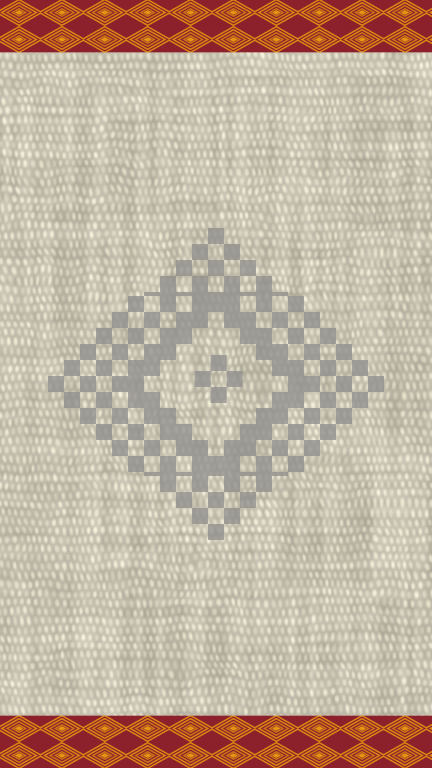
A WebGL 1 fragment shader for this pattern:

```glsl
precision highp float;
uniform vec2 u_resolution;

// Lengths are in motif cells: the canvas is 27 cells wide.
const float CELLS_ACROSS = 27.0;
const float BAND_HEIGHT = 3.27;
const float DIAMOND_PERIOD = 2.68;
const float DIAMOND_PHASE = 1.19;
const float DIAMOND_HALF_HEIGHT = 0.76;
const float ROW_CENTER = 0.78;
const float ROW_SPACING = 1.69;
const float CORE_HALF = 5.5;
const float STRIP_END = 5.75;
const float TIP = 9.75;
const vec2 CROSS_OFFSET = vec2(0.16, 0.32);
const vec2 THREAD_PITCH = vec2(0.42, 0.56);
const float MOTIF_OPACITY = 0.78;
const int SAMPLES = 3;

const vec3 RED = vec3(0.55, 0.13, 0.17);
const vec3 ORANGE = vec3(0.74, 0.38, 0.10);
const vec3 YELLOW = vec3(0.89, 0.58, 0.07);
const vec3 LINEN_SHADE = vec3(0.69, 0.67, 0.61);
const vec3 LINEN = vec3(0.77, 0.75, 0.68);
const vec3 LINEN_LIGHT = vec3(0.92, 0.90, 0.81);
const vec3 MOTIF_GREY = vec3(0.57, 0.565, 0.555);

float hash(vec2 p) {
  p = fract(p * vec2(0.1031, 0.1137));
  p += dot(p, p.yx + 33.33);
  return fract((p.x + p.y) * p.x * 17.0);
}

float noise(vec2 p) {
  vec2 i = floor(p);
  vec2 f = fract(p);
  f = f * f * (3.0 - 2.0 * f);
  float low = mix(hash(i), hash(i + vec2(1.0, 0.0)), f.x);
  float high = mix(hash(i + vec2(0.0, 1.0)), hash(i + 1.0), f.x);
  return mix(low, high, f.y);
}

// Staggered bright knots with uneven warp and weft threads.
vec3 linen(vec2 p) {
  vec2 wobble = vec2(noise(p * 0.7), noise(p * 0.7 + 40.0)) - 0.5;
  vec2 thread = (p + wobble * 0.35) / THREAD_PITCH;
  thread.x += 0.5 * mod(floor(thread.y), 2.0);
  vec2 id = floor(thread);
  vec2 local = fract(thread) - 0.5;
  local.x += 0.12 * local.y;
  float knot = 1.0 - smoothstep(0.12, 0.55, length(local * vec2(1.25, 0.9)));
  knot *= 0.45 + 0.55 * hash(id + 7.0);
  float warp = noise(vec2(p.x * 2.3, p.y * 0.13)) - 0.5;
  float weft = noise(vec2(p.x * 0.25, p.y * 2.6) + 60.0) - 0.5;
  vec3 color = mix(LINEN_SHADE, LINEN, 0.5 + 0.5 * noise(p * 3.0 + 90.0));
  color = mix(color, LINEN_LIGHT, knot);
  return color + 0.09 * warp + 0.07 * weft;
}

// Small cross of four squares around an open middle.
float crossMask(vec2 p) {
  vec2 cell = abs(floor(p - CROSS_OFFSET + 0.5));
  return 1.0 - step(0.1, abs(cell.x + cell.y - 1.0));
}

// Stepped rhombus: solid ring, checkered rings and checkered tips.
float motifMask(vec2 p) {
  float height = abs(p.y);
  float column = abs(floor(p.x + 0.5));
  if (height < CORE_HALF) {
    float ring = column + abs(floor(p.y + 0.5));
    float solid = step(4.5, ring) * step(ring, 6.5);
    float checker = step(7.5, ring) * step(ring, 10.5) * step(mod(ring, 2.0), 0.5);
    return max(max(solid, checker), crossMask(p));
  }
  if (height < STRIP_END) return step(abs(p.x), 4.5);
  float tier = floor(TIP - height);
  return step(column, tier) * step(mod(column + tier, 2.0), 0.5);
}

// Two rows of nested rhombi, measured inward from the canvas edge.
vec3 border(float x, float depth) {
  float dx = abs(fract((x - DIAMOND_PHASE) / DIAMOND_PERIOD + 0.5) - 0.5) * 2.0;
  float row = clamp(floor((depth - ROW_CENTER) / ROW_SPACING + 0.5), 0.0, 1.0);
  float dy = abs(depth - ROW_CENTER - row * ROW_SPACING) / DIAMOND_HALF_HEIGHT;
  float q = dx + dy;
  float stripe = step(fract(q * 4.0 + 0.05), 0.56) * step(q, 1.16);
  float eye = step(q, 0.2);
  vec3 line = mix(ORANGE, YELLOW, 0.35 + 0.4 * step(0.7, q));
  return mix(mix(RED, line, stripe), YELLOW, eye);
}

vec3 scene(vec2 p, vec2 size) {
  float depth = min(p.y, size.y - p.y);
  if (depth < BAND_HEIGHT) return border(p.x, depth);
  return mix(linen(p), MOTIF_GREY, MOTIF_OPACITY * motifMask(p - size * 0.5));
}

void main() {
  float scale = CELLS_ACROSS / u_resolution.x;
  vec2 size = u_resolution * scale;
  vec3 color = vec3(0.0);
  // Average subpixel samples for smooth edges.
  for (int j = 0; j < SAMPLES; j++) {
    for (int i = 0; i < SAMPLES; i++) {
      vec2 shift = (vec2(float(i), float(j)) + 0.5) / float(SAMPLES) - 0.5;
      color += scene((gl_FragCoord.xy + shift) * scale, size);
    }
  }
  gl_FragColor = vec4(color / float(SAMPLES * SAMPLES), 1.0);
}
```
